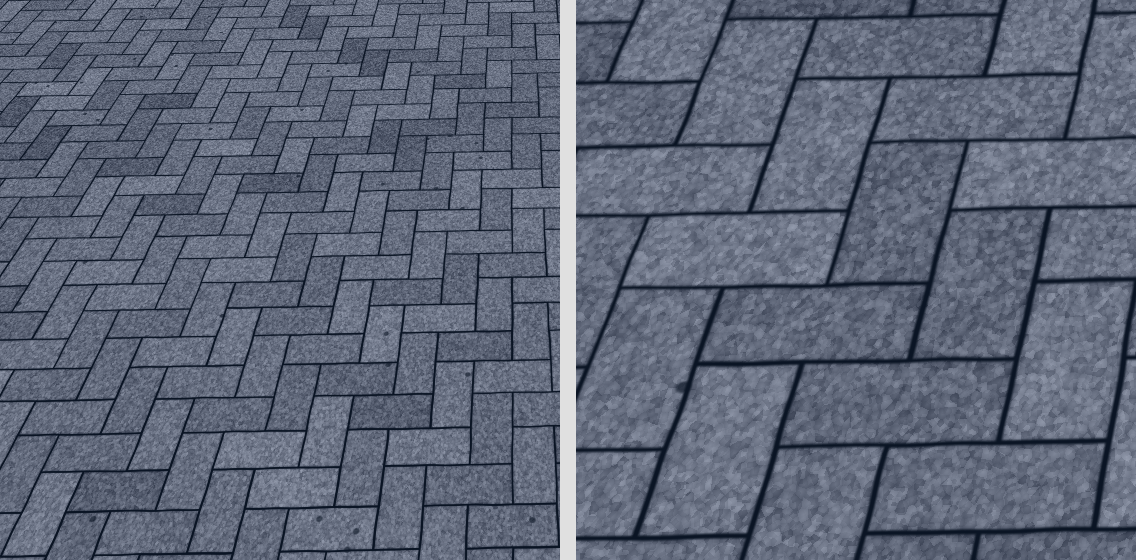
Left, the full canvas; right, a detail of the centre.
Give the GLSL for this texture, as a three.js fragment shader.

```glsl
// Blue-grey granite pavers in a herringbone bond, receding in perspective.
varying vec2 vUv;

const vec3 STONE = vec3(0.395, 0.425, 0.495);
const vec3 JOINT = vec3(0.04, 0.08, 0.14);
const vec2 VANISH = vec2(0.9115, 1.885);   // where the receding joints meet
const float TILT = 0.018;                  // slight roll of the horizon
const float PAVER_WIDTH = 0.0445;          // short side at unit depth
const float ROW_DENSITY = 42.97;           // rows along the ground
const float JOINT_HALF = 0.025;            // in paver widths
const float EDGE_SOFT = 0.0012;            // in canvas units

float hash(vec2 p) {
  vec3 q = fract(vec3(p.xyx) * 0.1031);
  q += dot(q, q.yzx + 33.33);
  return fract((q.x + q.y) * q.z);
}

// Cellular noise: x = distance to the nearest seed, y = random tone of its cell.
vec2 cellular(vec2 p) {
  vec2 cell = floor(p);
  vec2 best = vec2(8.0, 0.0);
  for (int j = -1; j <= 1; j++) {
    for (int i = -1; i <= 1; i++) {
      vec2 id = cell + vec2(float(i), float(j));
      vec2 seed = id + vec2(hash(id), hash(id + 71.7));
      float d = length(seed - p);
      if (d < best.x) best = vec2(d, hash(id + 23.1));
    }
  }
  return best;
}

// Layered sines, roughly -1 to 1.
float waves(vec2 p) {
  return 0.5 * sin(p.x * 1.3 + 1.7 * sin(p.y * 0.9))
       + 0.3 * sin(p.y * 2.1 + 1.3 * sin(p.x * 1.7))
       + 0.2 * sin(p.x * 3.7 - p.y * 3.1);
}

// Canvas to ground plane, measured in paver widths.
vec2 groundPlane(vec2 uv, float depth) {
  return vec2((uv.x - VANISH.x) / (PAVER_WIDTH * depth) - 0.05,
              ROW_DENSITY / depth + 0.03);
}

// Herringbone of 2:1 pavers: xy = lower left corner, zw = size.
vec4 herringbone(vec2 p) {
  vec2 cell = floor(p);
  float k = floor(mod(cell.x + cell.y + 0.5, 4.0));
  return k < 2.0 ? vec4(cell - vec2(0.0, k), 1.0, 2.0)
                 : vec4(cell - vec2(k - 2.0, 0.0), 2.0, 1.0);
}

// Coverage of one paver; unitSize is a paver width in canvas units.
float paverMask(vec2 p, vec4 paver, vec2 unitSize, float halfWidth) {
  vec2 local = p - paver.xy;
  vec2 gap = min(local, paver.zw - local) * unitSize;
  vec2 limit = halfWidth * unitSize;
  vec2 cover = smoothstep(limit - EDGE_SOFT, limit + EDGE_SOFT, gap);
  return cover.x * cover.y;
}

// Speckled granite tone, centred on zero.
float granite(vec2 p) {
  vec2 coarse = cellular(p * vec2(13.0, 10.0));
  vec2 fine = cellular(p * vec2(24.0, 17.0) + 40.0);
  return 0.12 * (coarse.y - 0.5) + 0.10 * (fine.y - 0.5) + 0.09 * (0.45 - coarse.x);
}

// Tone of a whole paver, with a few clearly darker ones.
float paverTone(vec2 id) {
  float dark = smoothstep(0.78, 0.95, hash(id + 9.4));
  return 0.08 * (hash(id + 3.2) - 0.45) - 0.065 * dark;
}

void main() {
  float depth = VANISH.y - vUv.y + TILT * (vUv.x - 0.5);
  vec2 ground = groundPlane(vUv, depth);
  vec2 unitSize = vec2(PAVER_WIDTH * depth, depth * depth / ROW_DENSITY);

  // Slightly uneven joints
  vec2 worn = ground + 0.012 * vec2(waves(ground * 2.3), waves(ground.yx * 2.7 + 5.0));
  vec4 paver = herringbone(worn);
  float halfWidth = JOINT_HALF * (0.75 + 0.5 * hash(paver.xy + 15.0));
  float mask = paverMask(worn, paver, unitSize, halfWidth);
  float bevel = paverMask(worn, paver, unitSize, halfWidth + 0.035);

  // Stone: paver tone, grain, broad stains and shaded bevels
  float tone = paverTone(paver.xy) + granite(ground) + 0.015 * waves(ground * 0.45);
  vec3 color = STONE + tone - 0.05 * (1.0 - bevel);

  // Sparse dark pits
  vec2 pit = cellular(ground * 1.3 + 12.0);
  float pitMask = step(0.96, pit.y) * (1.0 - smoothstep(0.06, 0.12, pit.x));
  color = mix(color, JOINT, 0.6 * pitMask);

  gl_FragColor = vec4(mix(JOINT, color, mask), 1.0);
}
```
